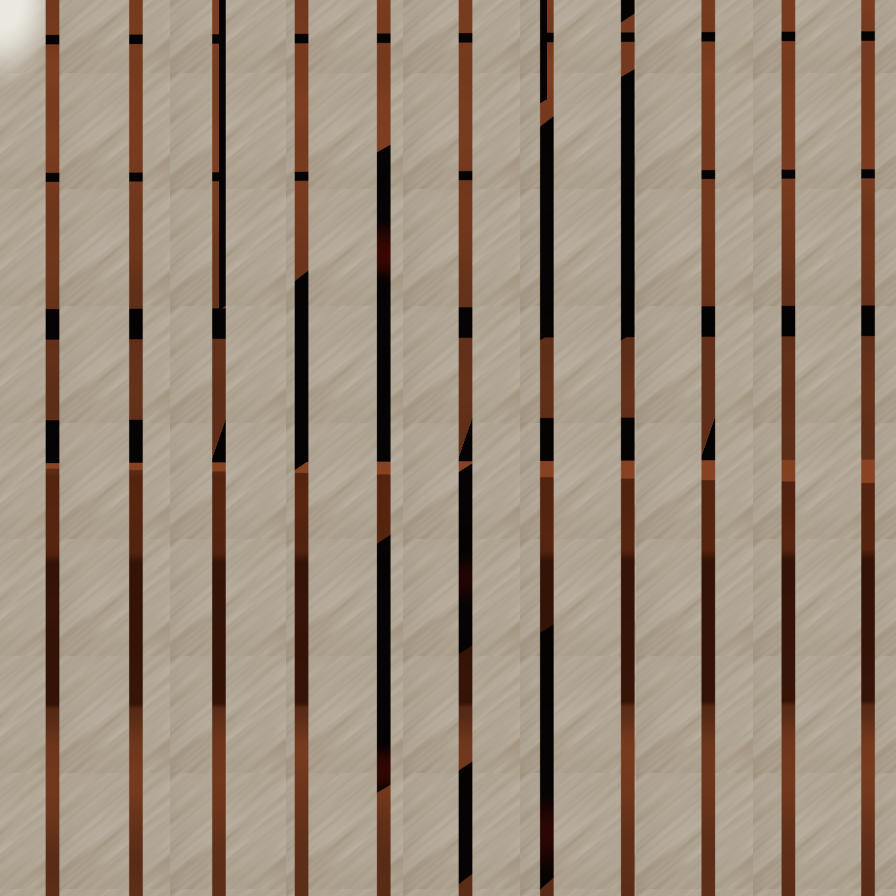
Give the GLSL for this pattern, as a WebGL 2 fragment shader.

```glsl
#version 300 es
precision highp float;
uniform vec2 u_resolution;
out vec4 fragColor;

#define GAP_START 0.0586
#define GAP_PITCH 0.09336
#define PITCH_SHRINK 0.000234
#define GAP_HALF_WIDTH 0.0076
#define TILE_SIZE 0.1302
#define TILE_OFFSET vec2(0.059, 0.081)
#define GRAIN_CONTRAST 0.11
#define WOOD_COLOR vec3(0.69, 0.65, 0.59)
#define STAIN_COLOR vec3(0.61, 0.54, 0.45)
#define COPPER vec3(0.47, 0.23, 0.12)
#define DARK_BROWN vec3(0.24, 0.09, 0.03)
#define NEAR_BLACK vec3(0.02, 0.01, 0.01)

// Dark shapes behind the gaps: gap index, top, bottom, side (0 = full width)
const int FIGURE_COUNT = 11;
const vec4 FIGURES[FIGURE_COUNT] = vec4[FIGURE_COUNT](
  vec4(2, 0.0, 0.345, 1), vec4(3, 0.31, 0.52, 0), vec4(4, 0.167, 0.51, 0),
  vec4(4, 0.6, 0.88, 0), vec4(5, 0.52, 0.723, 0), vec4(5, 0.855, 0.982, 0),
  vec4(6, 0.0, 0.11, -1), vec4(6, 0.135, 0.375, 0), vec4(6, 0.7, 0.987, 0),
  vec4(7, 0.0, 0.02, 0), vec4(7, 0.08, 0.375, 0));

float hash(vec2 p) {
  return fract(sin(dot(p, vec2(12.9898, 78.233))) * 43758.5453);
}

float noise(vec2 p) {
  vec2 cell = floor(p), f = fract(p);
  f = f * f * (3.0 - 2.0 * f);
  return mix(mix(hash(cell), hash(cell + vec2(1, 0)), f.x),
             mix(hash(cell + vec2(0, 1)), hash(cell + vec2(1, 1)), f.x), f.y);
}

float band(float v, float lo, float hi, float blur) {
  return smoothstep(lo - blur, lo + blur, v) * (1.0 - smoothstep(hi - blur, hi + blur, v));
}

// Pale slats with a repeating tile of diagonal grain; p.y runs downwards
vec3 woodColor(vec2 p) {
  vec2 tile = fract((p - TILE_OFFSET) / TILE_SIZE);
  vec2 grain = vec2(dot(tile, vec2(0.64, 0.77)), dot(tile, vec2(0.77, -0.64)));
  float streak = 0.6 * noise(grain * vec2(24.0, 2.2) + 7.0)
               + 0.4 * noise(grain * vec2(48.0, 3.0) + 31.0) - 0.5;
  float patches = noise(grain * vec2(5.0, 2.0) + 3.0);
  float stain = 0.4 * patches + 0.55 * smoothstep(0.45, 1.0, tile.y) * noise(tile * 4.0 + 11.0);
  vec3 color = mix(WOOD_COLOR + 0.02, STAIN_COLOR, stain * 0.75);
  color += streak * GRAIN_CONTRAST * vec3(0.9, 1.0, 1.15);
  color -= 0.02 * (1.0 - smoothstep(0.0, 0.35, tile.x));
  float glow = 1.0 - smoothstep(0.02, 0.075, length(p * vec2(1.0, 0.7)));
  return mix(color, vec3(0.92, 0.91, 0.88), glow);
}

// Copper room behind the slats; side runs from -1 to 1 across one gap
vec3 roomColor(float gap, float side, float depth, float blur) {
  float d = depth + 0.0004 * gap;
  vec3 color = COPPER * (1.0 - 0.2 * smoothstep(0.15, 0.4, d));

  // Lower wall and floor
  color = mix(color, vec3(0.33, 0.14, 0.06), smoothstep(0.52, 0.535, d));
  color = mix(color, DARK_BROWN * 0.85, smoothstep(0.615, 0.63, d));
  vec3 floorColor = COPPER * mix(0.72, 0.95, smoothstep(0.79, 0.84, d));
  floorColor *= 1.0 - 0.2 * smoothstep(0.86, 0.97, d);
  color = mix(color, floorColor, smoothstep(0.785, 0.793, d));

  // Crossbars and the bright ledge
  float bars = band(d, 0.039, 0.0495, blur) + band(d, 0.193, 0.203, blur)
             + band(d, 0.345, 0.379, blur);
  float diagonal = step(1.5, mod(gap, 3.0)) * 0.022 * (1.0 - side);
  bars += band(d, 0.469 + diagonal, 0.517, blur) * step(gap, 8.5);
  color = mix(color, NEAR_BLACK, min(bars, 1.0));
  color = mix(color, COPPER * 1.15, band(d, 0.517, 0.523 + 0.002 * gap, blur));

  // Figures with uneven ends
  float ragged = 0.005 * side + 0.006 * (noise(vec2(gap * 5.0, depth * 40.0)) - 0.5);
  float figure = 0.0;
  for (int i = 0; i < FIGURE_COUNT; i++) {
    vec4 f = FIGURES[i];
    float mask = step(abs(gap - f.x), 0.5) * step(0.0, f.w * side);
    figure = max(figure, mask * band(depth + ragged, f.y - 0.02 * step(f.y, 0.0), f.z, blur));
  }
  float ember = step(3.5, gap) * smoothstep(0.72, 1.0, noise(vec2(gap * 3.7, depth * 14.0)));
  color = mix(color, NEAR_BLACK + ember * vec3(0.22, 0.02, 0.0), figure);
  return color * (0.95 + 0.1 * noise(vec2(gap * 9.0, depth * 25.0)));
}

void main() {
  vec2 p = gl_FragCoord.xy / u_resolution;
  p.y = 1.0 - p.y;
  float blur = max(0.8 / min(u_resolution.x, u_resolution.y), 0.0008);

  // Nearest gap, with pitch narrowing slightly to the right
  float t = (p.x - GAP_START) / GAP_PITCH;
  float gap = clamp(round(t + t * t * PITCH_SHRINK / GAP_PITCH), 0.0, 10.0);
  float center = GAP_START + gap * GAP_PITCH - gap * gap * PITCH_SHRINK;
  float offset = p.x - center;
  float slat = smoothstep(-blur, blur, abs(offset) - GAP_HALF_WIDTH);

  vec3 room = roomColor(gap, offset / GAP_HALF_WIDTH, p.y, blur);
  fragColor = vec4(mix(room, woodColor(p), slat), 1.0);
}
```
